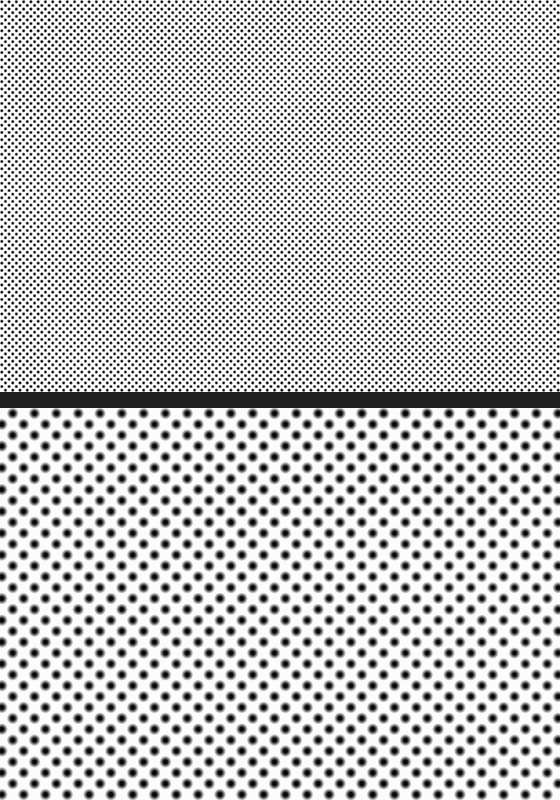
Top, the full canvas; bottom, a detail of the centre.
Write a WebGL 1 fragment shader that draws this pattern.

```glsl
precision highp float;
// Fine halftone of small soft black dots on near-white paper.
// Each square cell holds two dots, half a cell apart on both axes, so the
// rows are staggered; wrapping gradient noise varies dot size very slightly.

uniform vec2 u_resolution;

const vec2 CELL_COUNT = vec2(77.0, 54.0);
const vec2 FIRST_DOT = vec2(0.25, 0.75);
const float DOT_RADIUS = 0.182;
const float EDGE_SOFTNESS = 0.19;
const vec2 WEAR_PERIOD = vec2(7.0, 5.0);
const float WEAR_AMOUNT = 0.014;
const vec3 PAPER = vec3(0.99);
const vec3 INK = vec3(0.03);

// Distance from p to the nearest point of a unit grid through the origin.
float gridDistance(vec2 p) {
  return length(fract(p + 0.5) - 0.5);
}

// Distance to the nearest dot centre of the staggered lattice.
float staggeredDistance(vec2 p) {
  return min(gridDistance(p), gridDistance(p + 0.5));
}

// Pseudo-random unit vector for a lattice corner, wrapped to the period.
vec2 cornerGradient(vec2 corner, vec2 period) {
  vec2 c = mod(corner, period);
  float angle = 6.2832 * fract(sin(dot(c, vec2(12.99, 78.23))) * 4375.85);
  return vec2(cos(angle), sin(angle));
}

// Gradient noise, about -0.7 to 0.7, repeating after period units.
float wrappedNoise(vec2 p, vec2 period) {
  vec2 i = floor(p);
  vec2 f = p - i;
  vec2 w = f * f * f * (f * (f * 6.0 - 15.0) + 10.0);
  vec2 e = vec2(1.0, 0.0);
  float a = dot(cornerGradient(i, period), f);
  float b = dot(cornerGradient(i + e.xy, period), f - e.xy);
  float c = dot(cornerGradient(i + e.yx, period), f - e.yx);
  float d = dot(cornerGradient(i + e.xx, period), f - e.xx);
  return mix(mix(a, b, w.x), mix(c, d, w.x), w.y);
}

// Ink coverage of a disc with a soft edge of the given width.
float discCoverage(float dist, float radius, float edge) {
  return clamp(0.5 + (radius - dist) / edge, 0.0, 1.0);
}

void main() {
  vec2 uv = gl_FragCoord.xy / u_resolution;
  float pixel = CELL_COUNT.y / u_resolution.y;

  float dist = staggeredDistance(uv * CELL_COUNT - FIRST_DOT);
  float wear = WEAR_AMOUNT * wrappedNoise(uv * WEAR_PERIOD, WEAR_PERIOD);
  float edge = max(pixel, EDGE_SOFTNESS);
  float ink = discCoverage(dist, DOT_RADIUS + wear, edge);

  gl_FragColor = vec4(mix(PAPER, INK, ink), 1.0);
}
```
